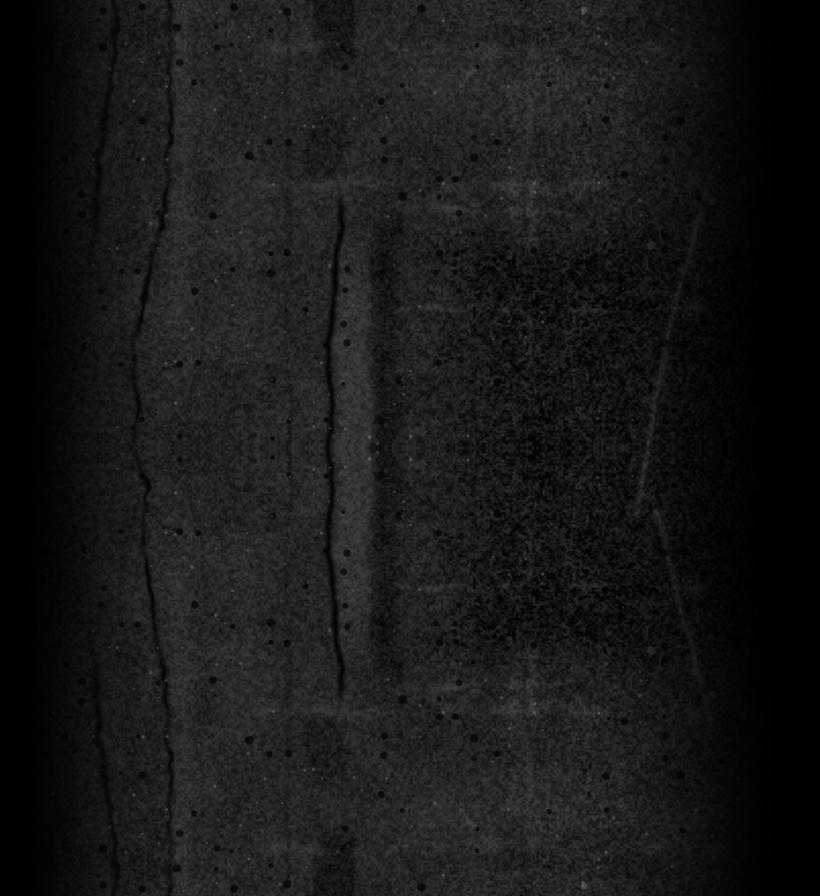
Reproduce this texture procedurally as a WebGL 2 fragment shader.

```glsl
#version 300 es
precision highp float;

uniform vec2 u_resolution;
out vec4 fragColor;

float hash(vec2 p) {
    vec3 h = fract(vec3(p.xyx) * 0.1031);
    h += dot(h, h.yzx + 33.33);
    return fract((h.x + h.y) * h.z);
}

float noise(vec2 p) {
    vec2 i = floor(p), f = fract(p);
    f = f * f * (3.0 - 2.0 * f);
    return mix(mix(hash(i), hash(i + vec2(1, 0)), f.x),
               mix(hash(i + vec2(0, 1)), hash(i + vec2(1, 1)), f.x), f.y);
}

float fbm(vec2 p) {
    float sum = 0.0, gain = 0.5;
    for (int i = 0; i < 4; i++) {
        sum += gain * noise(p);
        p = p * 2.03 + 17.3;
        gain *= 0.5;
    }
    return sum / 0.9375;
}

float band(float x, float from, float to, float soft) {
    return smoothstep(from - soft, from + soft, x) - smoothstep(to - soft, to + soft, x);
}

float ridge(float x, float width) {
    return exp(-x * x / (width * width));
}

float segment(vec2 p, vec2 a, vec2 b) {
    vec2 pa = p - a, ba = b - a;
    return length(pa - ba * clamp(dot(pa, ba) / dot(ba, ba), 0.0, 1.0));
}

// One scattered dot per cell, kept inside its cell
float specks(vec2 p, float cells, float share, float seed) {
    vec2 id = floor(p * cells) + seed;
    vec2 center = 0.35 + 0.3 * vec2(hash(id + 3.1), hash(id + 7.7));
    float radius = 0.12 + 0.2 * hash(id + 11.9);
    float dotMask = 1.0 - smoothstep(radius * 0.5, radius, length(fract(p * cells) - center));
    return dotMask * step(hash(id), share);
}

void main() {
    vec2 uv = gl_FragCoord.xy / u_resolution;
    vec2 aspect = vec2(u_resolution.x / u_resolution.y, 1.0);
    float x = uv.x;
    float v = abs(uv.y - 0.5);
    vec2 q = vec2(x, v) * aspect + 2.0;

    float wear = fbm(q * 26.0);
    float cloud = fbm(q * 5.0);
    float rough = noise(q * 150.0);
    float wobble = (fbm(vec2(v * 24.0, 4.0)) - 0.5) * 0.022 + (noise(q * 90.0) - 0.5) * 0.005;

    // Broad tones: sunken right centre, pale strip and dark strips
    float hollow = smoothstep(0.45, 0.64, x) * (1.0 - smoothstep(0.19, 0.28, v));
    float tone = 0.137 + 0.05 * (cloud - 0.5) + 0.06 * (wear - 0.5);
    tone -= 0.052 * hollow;
    float inner = 1.0 - smoothstep(0.17, 0.27, v);
    tone += 0.052 * band(x + wobble, 0.412, 0.452, 0.006) * inner;
    tone -= 0.055 * band(x + wobble, 0.456, 0.488, 0.012) * (1.0 - smoothstep(0.25, 0.29, v));
    tone -= 0.06 * band(x + wobble, 0.385, 0.434, 0.004) * smoothstep(0.42, 0.45, v);
    tone -= 0.035 * band(x + wobble, 0.373, 0.424, 0.005) * band(v, 0.3, 0.38, 0.02);
    tone -= 0.025 * band(x, 0.145, 0.205, 0.01) * smoothstep(0.15, 0.35, v);
    tone += 0.025 * band(x + wobble, 0.207, 0.235, 0.012) * smoothstep(0.05, 0.2, v);

    // Horizontal scuffs
    float patchy = smoothstep(0.3, 0.65, wear);
    float drift = (noise(vec2(x * 14.0, 2.0)) - 0.5) * 0.008;
    tone += 0.045 * ridge(v - 0.448 + drift, 0.009) * patchy * smoothstep(0.1, 0.3, x);
    tone += 0.055 * ridge(v - 0.296 + drift, 0.008) * patchy * smoothstep(0.25, 0.4, x);
    tone += 0.06 * ridge(v - 0.268 + drift, 0.005) * patchy * band(x, 0.47, 0.8, 0.04);
    tone += 0.075 * ridge(v - 0.155 + drift * 0.5, 0.003) * patchy * band(x, 0.49, 0.93, 0.03);
    tone += 0.02 * ridge(v - 0.41, 0.02) * smoothstep(0.4, 0.6, x);

    // Faint vertical scuffs
    float upright = 0.05 * ridge(x - 0.648 + wobble * 0.4, 0.005) + 0.03 * ridge(x - 0.628, 0.006);
    upright += 0.045 * ridge(x - 0.85, 0.004) * inner;
    tone += upright * patchy;

    // Slanted scratches
    vec2 m = vec2(x, v) * aspect;
    vec2 s = uv * aspect + (noise(q * 60.0) - 0.5) * 0.003;
    float diagonal = segment(m, vec2(0.641, 0.487) * aspect, vec2(0.456, 0.298) * aspect);
    tone += 0.035 * ridge(diagonal, 0.003) * patchy;
    float slash = min(segment(s, vec2(0.866, 0.805) * aspect, vec2(0.812, 0.62) * aspect),
                      segment(s, vec2(0.812, 0.62) * aspect, vec2(0.776, 0.427) * aspect));
    slash = min(slash, segment(s, vec2(0.8, 0.43) * aspect, vec2(0.869, 0.186) * aspect));
    tone += 0.12 * ridge(slash, 0.0035) * (0.35 + 0.65 * patchy);

    // Ragged cracks
    float lower = 0.012 * (1.0 - smoothstep(0.44, 0.52, uv.y)) * (1.0 - smoothstep(0.1, 0.3, v));
    float leftCrack = x - 0.163 - 0.046 * smoothstep(0.05, 0.36, v) - lower + wobble;
    float outerCrack = x - 0.113 - 0.03 * smoothstep(0.22, 0.5, v) + wobble;
    float midCrack = x - 0.402 - 0.013 * smoothstep(0.08, 0.27, v) + wobble * 0.6;
    float crack = ridge(leftCrack, 0.0035) * (0.45 + 0.55 * patchy);
    crack = max(crack, ridge(outerCrack, 0.004) * smoothstep(0.18, 0.3, v) * 0.8);
    crack = max(crack, ridge(midCrack, 0.004) * (1.0 - smoothstep(0.26, 0.29, v)));
    crack = max(crack, ridge(x - 0.352 + wobble, 0.003) * 0.4 * patchy);

    // Grain, pits and pale chips
    float grain = (noise(q * 440.0) - 0.5) * 0.6 + (rough - 0.5) * 0.25 + (noise(q * 270.0 + 9.0) - 0.5) * 0.45;
    tone += grain * mix(0.13, 0.2, max(hollow, 0.5 * smoothstep(0.5, 0.7, x)));
    tone *= 1.0 - 0.85 * crack;
    tone *= 1.0 - 0.7 * specks(q, 48.0, 0.12, 0.0) - 0.25 * specks(q, 95.0, 0.2, 40.0);
    tone += 0.13 * specks(q, 110.0, 0.035, 90.0) + 0.12 * specks(q, 42.0, 0.008, 150.0);

    // Dark side edges
    float fade = smoothstep(0.015, 0.21, x) * (1.0 - smoothstep(0.7, 0.96, x));
    fragColor = vec4(vec3(max(tone, 0.012) * fade), 1.0);
}
```
